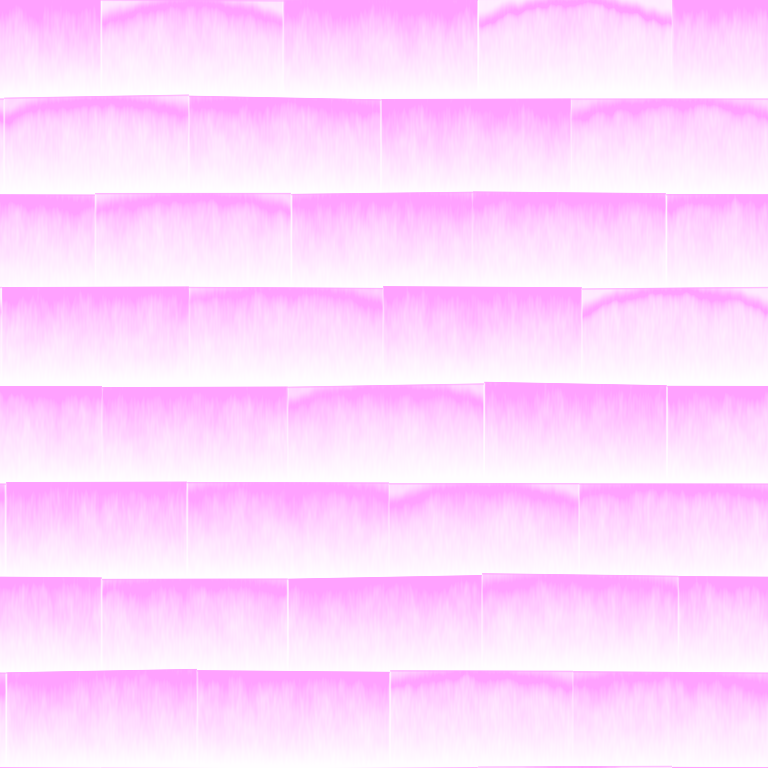
A Shadertoy shader for this pattern:

```glsl
// Staggered courses of pink-stained shingles, each fading to white at its foot

float hash(vec2 p) {
    vec3 q = fract(p.xyx * vec3(0.1031, 0.1030, 0.0973));
    q += dot(q, q.yzx + 33.33);
    return fract((q.x + q.y) * q.z);
}

// Random value per shingle, wrapping over 4 columns and 8 rows
float tileHash(float col, float row, float salt) {
    return hash(vec2(mod(col, 4.0) + 7.3 * salt, mod(row, 8.0) + 3.1 * salt + 1.0));
}

float cornerDot(vec2 cell, vec2 offset) {
    float angle = 6.2832 * hash(cell);
    return dot(vec2(cos(angle), sin(angle)), offset);
}

float gradientNoise(vec2 p) {
    vec2 i = floor(p), f = fract(p);
    vec2 w = f * f * f * (f * (f * 6.0 - 15.0) + 10.0);
    vec2 e = vec2(1.0, 0.0);
    return mix(mix(cornerDot(i, f), cornerDot(i + e, f - e), w.x),
               mix(cornerDot(i + e.yx, f - e.yx), cornerDot(i + 1.0, f - 1.0), w.x), w.y);
}

float jointX(float col, float row) {
    return col + 0.08 * (tileHash(col, row, 1.0) - 0.5);
}

// Returns stain density and depth below the upper edge of the shingle
vec2 shingle(vec2 p, float row) {
    float x = p.x + 0.5 * mod(row + 1.0, 2.0);
    float col = floor(x);
    if (x < jointX(col, row)) col -= 1.0;
    else if (x >= jointX(col + 1.0, row)) col += 1.0;
    float left = jointX(col, row), right = jointX(col + 1.0, row);
    float u = (x - left) / (right - left);

    // Slightly tilted upper edge
    float tilt = mix(tileHash(col, row, 2.0), tileHash(col + 1.0, row, 2.0), u) - 0.5;
    float depth = p.y - row - 0.05 * tilt - 0.03 * (tileHash(col, row, 3.0) - 0.5);
    float t = clamp(depth, 0.0, 1.0);

    // Vertical streaks
    vec2 seed = 40.0 * vec2(tileHash(col, row, 4.0), tileHash(col, row, 5.0));
    float broad = gradientNoise(vec2(u * 7.0, t * 1.6) + seed);
    float streak = gradientNoise(vec2(u * 24.0, t * 3.0) + seed.yx);
    float fine = gradientNoise(vec2(u * 75.0, t * 7.0) + seed);

    // Arched tide line: pale above, soaking away below
    float arch = pow(tileHash(col, row, 6.0), 1.6);
    float q = 2.0 * u - 1.0;
    float tide = t - 0.07 - 0.24 * arch * q * q - 0.06 * broad - 0.04 * streak;
    float soak = mix(0.08, 0.26, tileHash(col, row, 7.0)) * (1.0 - 0.5 * arch);
    float stain = exp(-max(tide, 0.0) / soak);
    float body = (0.74 - 0.2 * arch) * pow(1.0 - t, 0.95);
    body *= 1.0 + 0.35 * broad + 0.3 * streak + 0.25 * fine;
    float density = body + (0.42 + 0.15 * arch) * stain + 0.03 * fine;
    density *= 1.0 - (0.15 + 0.7 * arch) * smoothstep(0.0, 0.17, -tide);

    // Pale hairline at the joints, pink hairline along the upper edge
    float pixel = 4.0 / iResolution.x;
    float gap = min(x - left, right - x);
    float nearest = x - left < right - x ? col : col + 1.0;
    float hairline = 1.0 - smoothstep(0.0, 0.004 + pixel, gap);
    density *= 1.0 - hairline * mix(0.3, 0.85, tileHash(nearest, row, 8.0));
    float rim = 1.0 - smoothstep(0.006, 0.014 + 8.0 / iResolution.y, t);
    density = mix(density, 1.0, 0.6 * rim);
    return vec2(clamp(density, 0.02, 1.0), depth);
}

void mainImage(out vec4 fragColor, in vec2 fragCoord) {
    vec2 uv = fragCoord / iResolution.xy;
    vec2 p = vec2(uv.x * 4.0, (1.0 - uv.y) * 8.0);

    // Each course overlaps the foot of the course above it
    float row = floor(p.y + 0.1);
    vec2 lower = shingle(p, row);
    vec2 upper = shingle(p, row - 1.0);
    float pixel = 8.0 / iResolution.y;
    float density = mix(upper.x, lower.x, smoothstep(-0.5 * pixel, 0.5 * pixel, lower.y));
    fragColor = vec4(1.0, 1.0 - 0.37 * density, 1.0, 1.0);
}
```
